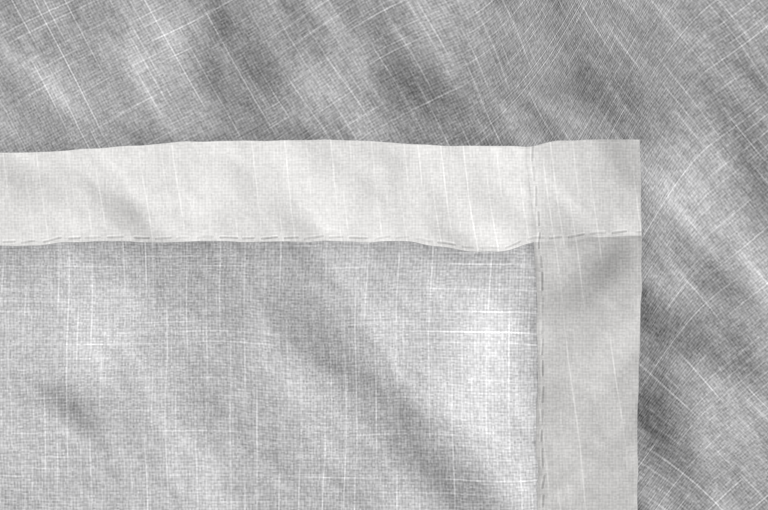
Write a Shadertoy shader that draws this texture.

```glsl
// Pale woven linen: a stitched, hemmed corner lying on a crumpled grey cloth.

float hash(vec2 p) {
    return fract(sin(dot(p, vec2(127.1, 311.7))) * 43758.5453);
}

float noise(vec2 p) {
    vec2 i = floor(p), f = fract(p);
    f = f * f * (3.0 - 2.0 * f);
    return mix(mix(hash(i), hash(i + vec2(1, 0)), f.x),
               mix(hash(i + vec2(0, 1)), hash(i + vec2(1, 1)), f.x), f.y);
}

float fbm(vec2 p) {
    float sum = 0.0, amp = 0.5;
    for (int i = 0; i < 4; i++) {
        sum += amp * noise(p);
        p = mat2(1.6, 1.2, -1.2, 1.6) * p + 3.7;
        amp *= 0.5;
    }
    return sum;
}

vec2 turn(vec2 p, float a) {
    return vec2(cos(a) * p.x + sin(a) * p.y, cos(a) * p.y - sin(a) * p.x);
}

// Soft elliptical patch of light or shade
float patchAt(vec2 p, vec2 centre, vec2 radius, float angle) {
    vec2 d = turn(p - centre, angle) / radius;
    return exp(-dot(d, d));
}

// Sloped light on stretched folds
float wrinkles(vec2 p, float angle, float scale) {
    vec2 q = turn(p, angle) * vec2(0.45, 1.0) * scale;
    q += 0.8 * fbm(q * 0.7 + 9.0);
    return fbm(q) - fbm(q + vec2(0.1, 0.25));
}

// Irregular thick threads running along y, in broken lengths
float slubs(vec2 p, float density, float seed) {
    float x = (p.x + 0.012 * noise(p * vec2(3.0, 6.0) + seed)) * density;
    float id = floor(x), r = hash(vec2(id, seed));
    float d = abs(fract(x) - 0.25 - 0.5 * r) / density;
    float along = smoothstep(0.3, 0.85, noise(vec2(id * 7.3 + seed, p.y * 8.0 + 9.0 * r)));
    return smoothstep(0.001 + 1.0 / iResolution.y, 0.0003, d) * along * (0.3 + 0.7 * r);
}

// Fine grid of threads with uneven thickness
float weave(vec2 p) {
    vec2 grid = sin(p * 960.0 + 3.0 * noise(p * 40.0));
    float fibre = noise(p * vec2(340.0, 170.0)) + noise(p * vec2(170.0, 340.0) + 5.0) - 1.0;
    float visible = smoothstep(250.0, 340.0, iResolution.y);
    return 0.022 * visible * (grid.x + grid.y) + 0.1 * fibre;
}

// Uneven dashes: x is the place along the seam, y the distance across it
float stitches(vec2 s) {
    float x = s.x / 0.043 + 0.3 * noise(s.xx * 30.0);
    float slant = (fract(x) - 0.5) * 0.006 * hash(vec2(floor(x), 4.0));
    vec2 d = vec2(abs(fract(x) - 0.5) * 0.043, s.y - slant);
    float strength = 0.4 + 0.6 * hash(vec2(floor(x), 8.0));
    return strength * smoothstep(0.0038, 0.0005, length(vec2(max(d.x - 0.014, 0.0), d.y)));
}

float topEdge(float x) {
    return 0.70 + 0.025 * smoothstep(0.0, 0.45, x) - 0.012 * smoothstep(0.6, 0.98, x)
         + 0.012 * smoothstep(1.03, 1.1, x);
}

float foldEdge(float x) {
    return 0.517 + 0.009 * smoothstep(0.0, 0.2, x) - 0.02 * smoothstep(0.78, 0.95, x)
         + 0.02 * smoothstep(0.97, 1.06, x) + 0.012 * smoothstep(1.06, 1.25, x);
}

float backCloth(vec2 p) {
    float v = 0.635 + 0.4 * wrinkles(p, -0.7, 6.0) + 0.3 * wrinkles(p, -0.9, 13.0);
    v -= 0.13 * patchAt(p, vec2(0.50, 0.85), vec2(0.07, 0.16), 0.6);
    v -= 0.14 * patchAt(p, vec2(1.17, 0.82), vec2(0.16, 0.07), -0.3);
    v -= 0.11 * patchAt(p, vec2(0.84, 0.82), vec2(0.12, 0.05), -0.6);
    v -= 0.14 * patchAt(p, vec2(1.29, 0.20), vec2(0.06, 0.16), 0.2);
    v += 0.08 * patchAt(p, vec2(0.65, 0.84), vec2(0.11, 0.05), 0.5);
    v += 0.06 * patchAt(p, vec2(0.13, 0.83), vec2(0.20, 0.12), 0.5);
    v += 0.06 * patchAt(p, vec2(1.39, 0.58), vec2(0.10, 0.22), 0.5);
    vec2 q = turn(p, 0.5 + 0.2 * smoothstep(0.9, 1.4, p.x));
    q += 0.03 * vec2(noise(p * 4.0), noise(p * 4.0 + 7.0));
    return v + weave(q) + 0.14 * slubs(q, 50.0, 2.0) + 0.13 * slubs(q.yx, 50.0, 5.0);
}

float innerCloth(vec2 p, float depth) {
    float v = 0.765 + 0.3 * wrinkles(p, -0.75, 5.0) + 0.22 * wrinkles(p, -0.9, 12.0);
    v += 0.08 * patchAt(p, vec2(0.95, 0.33), vec2(0.10, 0.25), 0.2);
    v += 0.07 * patchAt(p, vec2(0.18, 0.33), vec2(0.12, 0.10), -0.5);
    v -= 0.11 * patchAt(p, vec2(0.60, 0.33), vec2(0.32, 0.05), -0.75);
    v -= 0.11 * patchAt(p, vec2(0.86, 0.07), vec2(0.17, 0.05), -0.7);
    v -= 0.12 * patchAt(p, vec2(0.12, 0.21), vec2(0.09, 0.035), -0.4);
    v -= 0.10 * exp(-depth * 30.0);
    vec2 q = p + 0.015 * vec2(noise(p * 5.0), noise(p * 5.0 + 7.0));
    float rows = 0.09 + 0.1 * patchAt(p, vec2(0.95, 0.35), vec2(0.14, 0.16), 0.0);
    return v + weave(q) + 0.12 * slubs(q, 46.0, 11.0) + rows * slubs(q.yx, 46.0, 14.0);
}

void mainImage(out vec4 fragColor, in vec2 fragCoord) {
    vec2 p = fragCoord / iResolution.y;
    float aa = 1.0 / iResolution.y;
    float ragged = 0.004 * (noise(p * 25.0) - 0.5);
    float top = topEdge(p.x) + ragged - p.y;
    float side = 1.254 + 0.004 * cos((p.y - 0.5) * 8.0) + ragged - p.x;
    float fold = p.y - foldEdge(p.x) - ragged;
    float seam = p.x - 1.061 + 0.018 * smoothstep(0.4, 0.72, p.y) - 1.5 * ragged;

    // Back cloth with the shade cast by the corner
    float outside = length(max(vec2(-side, -top), 0.0));
    float v = backCloth(p) - 0.08 * exp(-outside * 45.0);

    // Doubled hem: bright band above, softer strip at the right
    float band = 0.89 + 0.32 * wrinkles(p, -0.6, 7.0) - 0.07 * smoothstep(-0.01, 0.03, seam);
    band -= 0.06 * patchAt(p, vec2(0.12, 0.62), vec2(0.20, 0.035), -0.35);
    float strip = 0.79 + 0.28 * wrinkles(p, 0.9, 6.0);
    strip -= 0.12 * patchAt(p, vec2(1.18, 0.47), vec2(0.11, 0.045), 0.7);
    strip -= 0.06 * exp(-abs(fold) * 60.0);
    float hem = mix(strip, band, smoothstep(-aa, aa, fold)) + 0.14 * wrinkles(p, -0.8, 15.0);
    hem += 0.5 * weave(p) + 0.07 * slubs(turn(p, 0.12), 46.0, 21.0);

    // Single layer within the hem
    float inner = innerCloth(p, max(-fold, 0.0)) - 0.05 * exp(seam * 60.0);
    float onHem = max(smoothstep(-aa, aa, fold), smoothstep(-aa, aa, seam + 0.008));
    float cloth = mix(inner, hem, onHem);

    // Seam creases and stitches
    cloth -= 0.08 * exp(-abs(seam + 0.008) * 220.0);
    vec2 across = vec2(p.x, fold - 0.011), down = vec2(p.y, seam);
    cloth -= 0.14 * (stitches(across - vec2(0, -0.003)) + stitches(down - vec2(0, 0.003)));
    cloth += 0.06 * (stitches(across) + stitches(down));

    float cover = smoothstep(-aa, aa, min(top, side));
    v = mix(v, cloth, cover);
    vec3 tint = mix(vec3(0.997, 0.997, 1.0), vec3(1.0, 0.996, 0.988), cover * onHem);
    fragColor = vec4(clamp(v * tint, 0.0, 1.0), 1.0);
}
```
